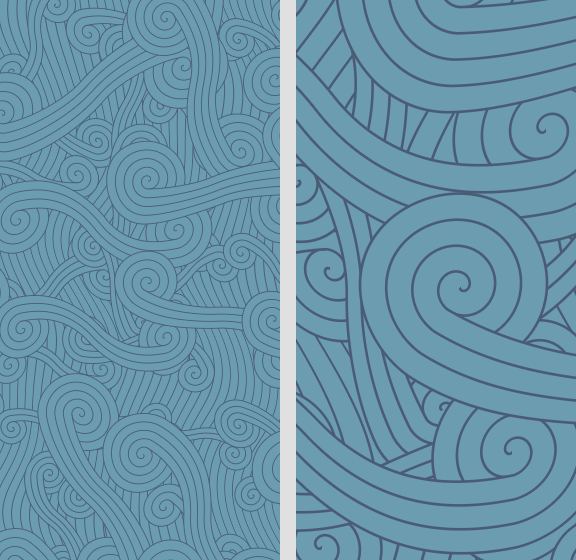
Left: the whole. Right: its middle third, enlarged.
Reproduce this pattern procedurally as a WebGL 1 fragment shader.

```glsl
precision highp float;

// Overlapping line-drawn scrolls: each is an S of two spiral heads joined by a
// curved, striped band, built as one half and its copy turned by 180 degrees.
// A layer of small scrolls is painted first, then a layer of large ones.

uniform vec2 u_resolution;

const vec3 FILL_COLOR = vec3(0.42, 0.61, 0.69);
const vec3 LINE_COLOR = vec3(0.29, 0.36, 0.46);
const float LINE_WIDTH = 0.0031;     // all lengths in canvas widths
const float GROUND_SPACING = 0.03;
const float SMALL_CELL = 0.29;
const float SMALL_SPACING = 0.025;
const float LARGE_CELL = 0.5;
const float LARGE_SPACING = 0.033;
const vec2 HEAD_RADIUS = vec2(0.23, 0.34);  // range, in cells
const vec2 BEND_RADIUS = vec2(1.6, 2.8);    // range, in head radii
const vec2 HALF_LENGTH = vec2(1.6, 2.5);    // range, in head radii
const float BAND_TAPER = 0.8;
const float JITTER = 0.5;
const float WARP = 0.007;
const float TAU = 6.2831853;

vec4 hash4(vec2 cell) {
  vec4 n = vec4(dot(cell, vec2(127.1, 311.7)), dot(cell, vec2(269.5, 183.3)),
                dot(cell, vec2(419.2, 371.9)), dot(cell, vec2(71.7, 157.3)));
  return fract(sin(n) * 43758.545);
}

// Antialiased inside of a signed distance.
float inside(float d) {
  return clamp(0.5 - d * u_resolution.x, 0.0, 1.0);
}

// Lines at whole levels, the outline being level 0. Returns (ink, cover).
vec2 stripes(float level, float spacing) {
  float d = abs(fract(level + 0.5) - 0.5) * spacing;
  float ink = level > 0.0 ? 1.0 : inside(d - 0.5 * LINE_WIDTH);
  return vec2(ink, inside(level * spacing - 0.5 * LINE_WIDTH));
}

// Spiral head of the given number of rings.
vec2 spiralHead(vec2 p, float rings, float spacing) {
  float r = max(length(p), 0.0001);
  float turn = fract(atan(p.y, p.x) / TAU);
  float level = r / spacing + turn;
  float slope = length(vec2(1.0 / spacing, 1.0 / (TAU * r)));
  vec2 head = stripes(level - rings, 1.0 / slope);
  head.x *= step(0.5, level);
  return head;
}

// One S-shaped scroll centred on its cell's jittered point.
vec2 scroll(vec2 p, vec2 cell, float cellSize, float lineGap) {
  vec4 shape = hash4(cell + 17.3);
  vec4 pose = hash4(cell + 53.9);
  p -= (cell + 0.5 + JITTER * (pose.xy - 0.5)) * cellSize;

  // Mirror and turn at random.
  p.x *= pose.z < 0.5 ? -1.0 : 1.0;
  float c = cos(pose.w * TAU), s = sin(pose.w * TAU);
  p = vec2(c * p.x + s * p.y, c * p.y - s * p.x);

  // Proportions of the head and of the arc that the band follows.
  float radius = cellSize * mix(HEAD_RADIUS.x, HEAD_RADIUS.y, shape.x);
  float rings = max(3.0, floor(radius / lineGap + 0.5));
  float spacing = radius / rings;
  float halfCount = 0.5 * (rings - 1.0);
  float middle = (rings - halfCount) * spacing;
  float bend = radius * mix(BEND_RADIUS.x, BEND_RADIUS.y, shape.y);
  float arcRadius = bend + middle;
  float endAngle = radius * mix(HALF_LENGTH.x, HALF_LENGTH.y, shape.w) / arcRadius;
  vec2 outward = vec2(cos(endAngle), -sin(endAngle));

  // Fold the second half onto the first, then put the head at the origin.
  if (dot(p, vec2(outward.y, -outward.x)) > 0.0) p = -p;
  p += arcRadius * outward - vec2(bend, 0.0);

  vec2 head = spiralHead(p, rings, spacing);
  if (p.y > 0.0) return head;

  // The band leaves the right side of the head and lies over its lower half.
  vec2 q = p + vec2(bend, 0.0);
  float angle = atan(-q.y, q.x);
  float gap = spacing * mix(1.0, BAND_TAPER, smoothstep(0.0, endAngle, angle));
  float across = abs(length(q) - arcRadius) / gap;
  vec2 band = angle < endAngle + 0.01 ? stripes(across - halfCount, gap) : vec2(0.0);
  return vec2(mix(head.x, band.x, band.y), max(head.y, band.y));
}

// Paints one jittered grid of scrolls over the ink below.
float paintScrolls(float ink, vec2 p, float cellSize, float lineGap) {
  vec2 home = floor(p / cellSize);
  for (int row = 2; row >= -2; row--) {
    for (int column = -2; column <= 2; column++) {
      vec2 cell = home + vec2(float(column), float(row));
      vec2 layer = scroll(p, cell, cellSize, lineGap);
      ink = mix(ink, layer.x, layer.y);
    }
  }
  return ink;
}

void main() {
  // A gentle warp makes the curves look hand drawn.
  vec2 p = gl_FragCoord.xy / u_resolution.x;
  p += WARP * sin(13.0 * p.yx + vec2(0.0, 2.0));

  // Wavy stripes fill whatever the scrolls leave open.
  float wave = p.x + 0.06 * sin(7.0 * p.y) + 0.02 * sin(11.0 * p.y + 5.0 * p.x);
  float ink = stripes(wave / GROUND_SPACING - 1000.0, GROUND_SPACING).x;

  ink = paintScrolls(ink, p, SMALL_CELL, SMALL_SPACING);
  ink = paintScrolls(ink, p, LARGE_CELL, LARGE_SPACING);
  gl_FragColor = vec4(mix(FILL_COLOR, LINE_COLOR, ink), 1.0);
}
```
